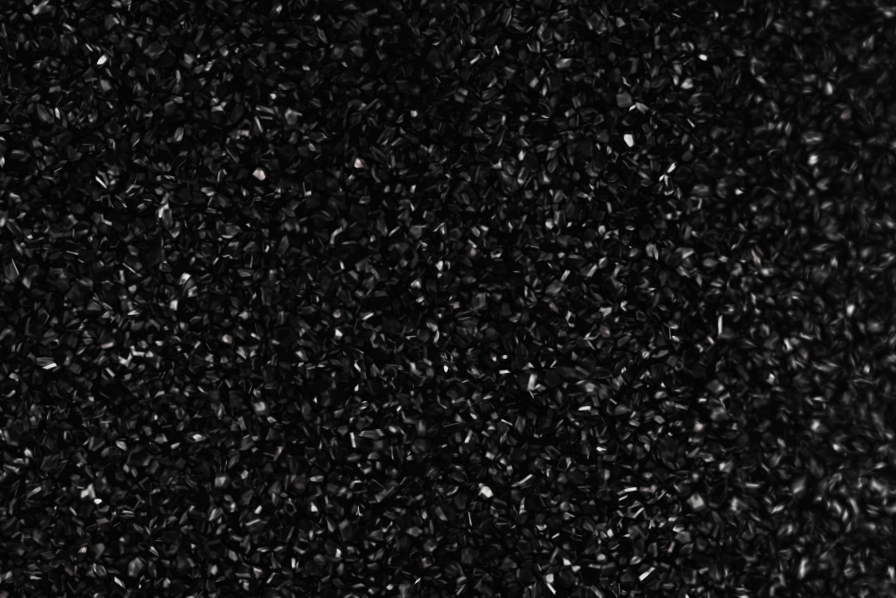
This texture is drawn by a WebGL 2 fragment shader. Its source:

```glsl
#version 300 es
precision highp float;
precision highp int;

uniform vec2 u_resolution;
out vec4 fragColor;

#define CELL 0.031        // grain spacing, in canvas heights
#define LAYERS 4
#define SIDES 5
#define GRAIN_MIN 0.34    // grain radius range, in cells
#define GRAIN_MAX 0.62
#define STRETCH 0.9       // extra elongation of the slimmest grains
#define BLACK 0.02
#define SHEEN 0.098       // brightness of the facets
#define TAIL 1.42         // rarity of strong glints
#define SHADOW 0.5        // contact shadow strength
#define BLUR 0.22         // defocus at the right side, in cells

const float TAU = 6.2831853;

// Integer hash: three random values in 0..1
vec3 hash3(ivec3 seed) {
    uvec3 v = uvec3(seed + 4096) * 1664525u + 1013904223u;
    v.x += v.y * v.z; v.y += v.z * v.x; v.z += v.x * v.y;
    v ^= v >> 16u;
    v.x += v.y * v.z; v.y += v.z * v.x; v.z += v.x * v.y;
    return vec3(v >> 8u) / 16777216.0;
}

float noise(vec2 p, int seed) {
    ivec2 i = ivec2(floor(p));
    vec2 f = fract(p);
    f = f * f * (3.0 - 2.0 * f);
    float a = hash3(ivec3(i, seed)).x;
    float b = hash3(ivec3(i + ivec2(1, 0), seed)).x;
    float c = hash3(ivec3(i + ivec2(0, 1), seed)).x;
    float d = hash3(ivec3(i + ivec2(1, 1), seed)).x;
    return mix(mix(a, b, f.x), mix(c, d, f.x), f.y);
}

mat2 rotation(float angle) {
    float c = cos(angle), s = sin(angle);
    return mat2(c, s, -s, c);
}

// Mostly dark reflections with a long bright tail
float reflection(float h) {
    return pow(-log(max(h, 0.0005)), TAIL);
}

// Paint one angular grain and its contact shadow over the colour below
void paintGrain(inout vec3 color, vec2 p, ivec2 cell, int layer, float soft, float light) {
    vec3 place = hash3(ivec3(cell, layer));
    vec2 q = p - vec2(cell) - mix(vec2(0.15), vec2(0.85), place.xy);
    if (dot(q, q) > 1.44) return;

    vec3 form = hash3(ivec3(cell, layer + 16));
    q = rotation(place.z * TAU) * q;
    q.y *= 1.0 + STRETCH * form.y;
    float radius = mix(GRAIN_MIN, GRAIN_MAX, form.x * form.x);

    // Cut the outline by half planes; each cut carries a bevel facet
    float dist = -1.0;
    float tone = reflection(form.z);
    for (int k = 0; k < SIDES; k++) {
        vec3 cut = hash3(ivec3(cell, layer + 32 + 8 * k));
        float angle = (float(k) + 0.45 * (cut.x - 0.5)) * TAU / float(SIDES);
        float side = dot(q, vec2(cos(angle), sin(angle))) - radius * mix(0.7, 1.05, cut.y);
        float bevel = radius * mix(0.1, 0.65, fract(cut.x * 7.0 + cut.y));
        tone = mix(tone, reflection(cut.z), smoothstep(-soft, soft, side + bevel));
        dist = max(dist, side);
    }

    color *= 1.0 - SHADOW * smoothstep(0.2, 0.0, dist);
    if (dist > soft) return;

    // Fractured surface, finer across the grain than along it
    float rough = noise(q * vec2(3.0, 5.0) + place.xy * 50.0, layer + 90);
    tone *= 0.45 + 1.1 * rough * rough + 0.25 * rough;
    tone *= mix(0.75, 1.0, smoothstep(0.0, -0.15, dist));
    float value = BLACK + SHEEN * light * tone;
    value = value < 0.5 ? value : 0.5 + 0.42 * (1.0 - exp(-2.4 * (value - 0.5)));
    vec3 tint = mix(vec3(1.0, 0.995, 0.985), vec3(1.03, 0.975, 0.96), step(0.93, place.x));
    color = mix(color, value * tint, smoothstep(soft, -soft, dist));
}

void main() {
    vec2 uv = gl_FragCoord.xy / u_resolution.y;
    float across = gl_FragCoord.x / u_resolution.x;

    // Uneven light over the heap, and focus falling off to the right
    float light = mix(0.7, 1.3, noise(uv * 3.2 + 7.3, 200));
    light *= mix(1.12, 0.9, smoothstep(0.1, 1.0, uv.y));
    float soft = max(0.09, 1.0 / (u_resolution.y * CELL));
    soft += BLUR * smoothstep(0.7, 1.05, across);

    // Layers from the deep dark ones to the top
    vec3 color = vec3(0.025);
    for (int layer = 0; layer < LAYERS; layer++) {
        float height = float(layer + 1) / float(LAYERS);
        vec2 p = rotation(0.5 + 1.1 * float(layer)) * uv / CELL + 17.3 * float(layer);
        ivec2 base = ivec2(floor(p));
        for (int y = -1; y <= 1; y++)
            for (int x = -1; x <= 1; x++)
                paintGrain(color, p, base + ivec2(x, y), layer, soft, light * mix(0.5, 1.0, height));
    }
    fragColor = vec4(color, 1.0);
}
```
